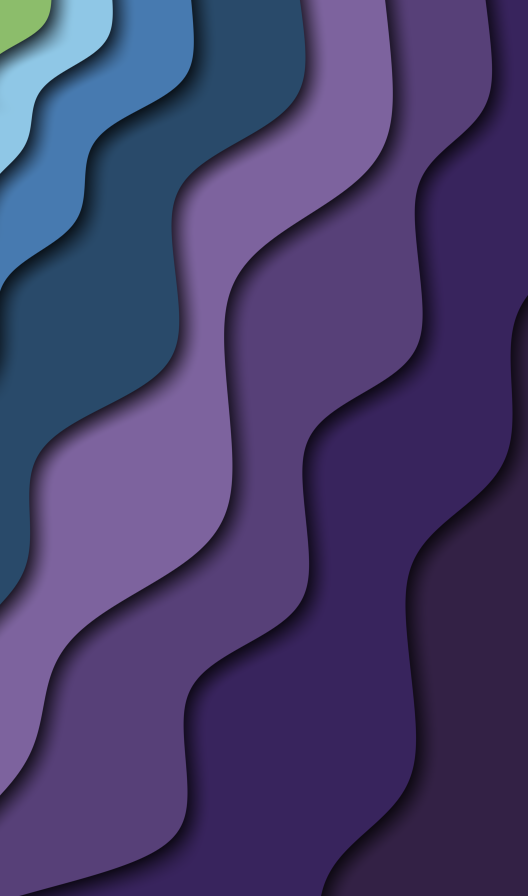
A WebGL 1 fragment shader for this background:

```glsl
precision highp float;

uniform vec2 u_resolution;

const vec3 GREEN = vec3(0.55, 0.74, 0.42);
const vec3 SKY = vec3(0.56, 0.78, 0.90);
const vec3 BLUE = vec3(0.28, 0.48, 0.69);
const vec3 TEAL = vec3(0.16, 0.29, 0.415);
const vec3 LILAC = vec3(0.49, 0.39, 0.62);
const vec3 PLUM = vec3(0.34, 0.25, 0.47);
const vec3 VIOLET = vec3(0.22, 0.14, 0.365);
const vec3 DUSK = vec3(0.20, 0.13, 0.27);

const vec2 SHADOW_SHIFT = vec2(0.004, 0.006);
const float SHADOW_INNER = -0.019;
const float SHADOW_OUTER = 0.023;
const float SHADOW_STRENGTH = 0.93;

// Signed distance to a leaning edge that falls back in smooth steps.
// line = (start, lean, step softness); positive lies right of the edge.
float edgeDistance(vec2 p, vec3 line, vec4 stepY, vec4 stepSize) {
    vec4 rise = 1.0 / (1.0 + exp(clamp((stepY - p.y) / line.z, -60.0, 60.0)));
    float edgeX = line.x + line.y * p.y - dot(stepSize, rise);
    float slope = line.y - dot(stepSize, rise * (1.0 - rise)) / line.z;
    return (p.x - edgeX) / sqrt(1.0 + slope * slope);
}

// Lays one paper sheet with its soft shadow over the colour below.
vec3 laySheet(vec3 below, vec3 tint, vec2 p, float pixel,
              vec3 line, vec4 stepY, vec4 stepSize) {
    float bodyDist = edgeDistance(p, line, stepY, stepSize);
    float shadowDist = edgeDistance(p - SHADOW_SHIFT, line, stepY, stepSize);
    float shade = 1.0 - smoothstep(SHADOW_INNER, SHADOW_OUTER, shadowDist);
    float cover = 1.0 - smoothstep(-0.7 * pixel, 0.7 * pixel, bodyDist);
    return mix(below * (1.0 - SHADOW_STRENGTH * shade), tint, cover);
}

void main() {
    // Height units, with y running down from the top
    float pixel = 1.0 / u_resolution.y;
    vec2 p = vec2(gl_FragCoord.x, u_resolution.y - gl_FragCoord.y) * pixel;

    // Sheets from the lowest to the highest
    vec3 color = DUSK;
    color = laySheet(color, VIOLET, p, pixel, vec3(0.671, 0.13, 0.0286),
                     vec4(0.290, 0.570, 0.927, 1.0), vec4(0.156, 0.154, 0.143, 0.0));
    color = laySheet(color, PLUM, p, pixel, vec3(0.542, 0.13, 0.0221),
                     vec4(0.158, 0.439, 0.719, 0.990), vec4(0.113, 0.163, 0.169, 0.336));
    color = laySheet(color, LILAC, p, pixel, vec3(0.430, 0.12, 0.0339),
                     vec4(0.240, 0.659, 0.898, 1.0), vec4(0.229, 0.247, 0.143, 0.0));
    color = laySheet(color, TEAL, p, pixel, vec3(0.335, 0.15, 0.0241),
                     vec4(0.158, 0.454, 0.677, 0.80), vec4(0.185, 0.203, 0.098, 0.26));
    color = laySheet(color, BLUE, p, pixel, vec3(0.2135, 0.10, 0.0175),
                     vec4(0.122, 0.280, 0.456, 1.0), vec4(0.139, 0.115, 0.195, 0.0));
    color = laySheet(color, SKY, p, pixel, vec3(0.126, 0.10, 0.0143),
                     vec4(0.074, 0.185, 0.28, 1.0), vec4(0.104, 0.0625, 0.26, 0.0));
    color = laySheet(color, GREEN, p, pixel, vec3(0.0586, 0.05, 0.0117),
                     vec4(0.0495, 0.13, 1.0, 1.0), vec4(0.085, 0.26, 0.0, 0.0));

    gl_FragColor = vec4(color, 1.0);
}
```
